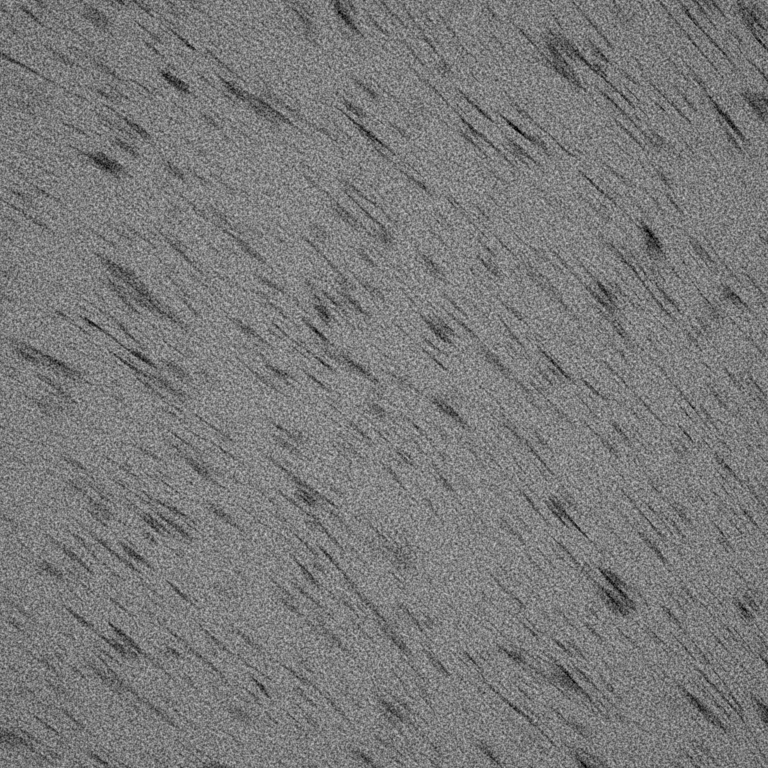
This texture is drawn by a Shadertoy shader. Its source:

```glsl
#define BASE_GRAY 0.527
#define GRAIN_SCALE 265.0
#define GRAIN_CONTRAST 0.235
#define FIBRE_SCALE vec2(15.0, 125.0)
#define FIBRE_DEPTH 0.17
#define BUNDLE_SCALE vec2(8.0, 30.0)
#define BUNDLE_DEPTH 0.20
#define FLOW_SLOPE 0.60
#define FLOW_BEND 0.32
#define FLOW_WOBBLE 0.035
#define VIGNETTE 0.13

// Integer hash giving a unit gradient per lattice point
vec2 latticeGradient(ivec2 cell) {
    uvec2 q = uvec2(cell) * uvec2(1597334677u, 3812015801u);
    uint h = (q.x ^ q.y) * 1597334677u;
    h = (h ^ (h >> 15)) * 2246822519u;
    h ^= h >> 13;
    float angle = float(h & 65535u) / 65536.0 * 6.28319;
    return vec2(cos(angle), sin(angle));
}

float gradientNoise(vec2 p) {
    ivec2 cell = ivec2(floor(p));
    vec2 f = fract(p);
    vec2 fade = f * f * f * (f * (f * 6.0 - 15.0) + 10.0);
    float a = dot(latticeGradient(cell), f);
    float b = dot(latticeGradient(cell + ivec2(1, 0)), f - vec2(1, 0));
    float c = dot(latticeGradient(cell + ivec2(0, 1)), f - vec2(0, 1));
    float d = dot(latticeGradient(cell + ivec2(1, 1)), f - vec2(1, 1));
    return mix(mix(a, b, fade.x), mix(c, d, fade.x), fade.y);
}

mat2 rotation(float angle) {
    float c = cos(angle), s = sin(angle);
    return mat2(c, s, -s, c);
}

// Coordinates along and across the falling, bending flow lines
vec2 flowCoords(vec2 p) {
    float across = p.y + FLOW_SLOPE * p.x + FLOW_BEND * p.x * p.x;
    across += FLOW_WOBBLE * gradientNoise(p * 3.5 + 7.3);
    float along = 0.78 * p.x - 0.62 * p.y;
    return vec2(along, across * 0.76);
}

// Thin short strokes, denser in some areas than in others
float fibres(vec2 flow) {
    float density = gradientNoise(flow * vec2(6.0, 14.0) + 31.7);
    float broad = gradientNoise(flow * FIBRE_SCALE + 3.1);
    float thin = gradientNoise(flow * FIBRE_SCALE * 1.7 + 57.4);
    float strokes = smoothstep(0.10, 0.50, broad) + 0.6 * smoothstep(0.12, 0.50, thin);
    return strokes * clamp(0.75 + 1.6 * density, 0.2, 1.5);
}

// Sparse dark patches combed into parallel strands
float bundles(vec2 flow) {
    float patches = smoothstep(0.22, 0.55, gradientNoise(flow * BUNDLE_SCALE + 19.6));
    float strands = gradientNoise(flow * vec2(14.0, 110.0) + 83.2);
    return patches * clamp(0.65 + 1.7 * strands, 0.0, 1.3);
}

// Fine isotropic grain with a faint combed component
float grain(vec2 p, vec2 flow) {
    float coarse = gradientNoise(rotation(0.47) * p * GRAIN_SCALE + 11.3);
    float fine = gradientNoise(rotation(1.13) * p * GRAIN_SCALE * 1.6 + 47.9);
    float combed = gradientNoise(flow * vec2(0.3, 1.0) * GRAIN_SCALE + 5.7);
    return coarse + fine + 0.4 * combed;
}

void mainImage(out vec4 fragColor, in vec2 fragCoord) {
    vec2 p = fragCoord / iResolution.y;
    vec2 flow = flowCoords(p);
    vec2 fromCentre = fragCoord / iResolution.xy - 0.5;

    float gray = BASE_GRAY + GRAIN_CONTRAST * grain(p, flow);
    gray -= FIBRE_DEPTH * fibres(flow);
    gray -= BUNDLE_DEPTH * bundles(flow) * mix(0.75, 1.25, p.x);
    gray -= VIGNETTE * dot(fromCentre, fromCentre);

    fragColor = vec4(vec3(clamp(gray, 0.0, 1.0)), 1.0);
}
```
